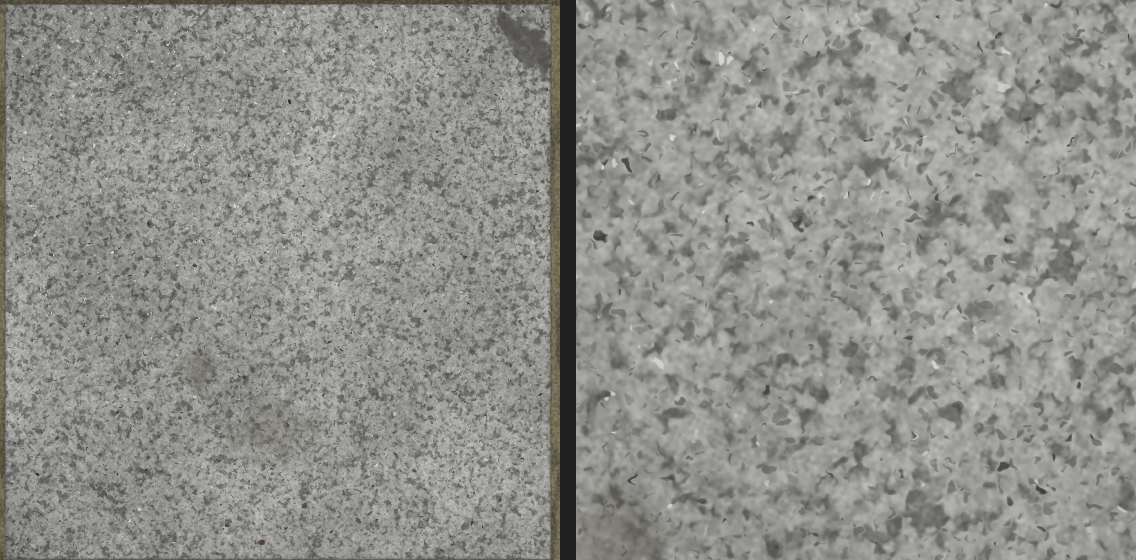
Left: the whole. Right: its middle third, enlarged.
This texture is drawn by a WebGL 2 fragment shader. Its source:

```glsl
#version 300 es
precision highp float;
precision highp int;
// Speckled grey granite paving slab with stains, framed by sandy joints.

uniform vec2 u_resolution;
out vec4 fragColor;

const vec3 STONE = vec3(0.603, 0.605, 0.592);
const vec3 FLAKE = vec3(0.340, 0.342, 0.335);
const vec3 MICA = vec3(0.150, 0.155, 0.160);
const vec3 GLINT = vec3(0.880, 0.890, 0.880);
const vec3 STAIN = vec3(0.390, 0.375, 0.325);
const vec3 PATCH = vec3(0.320, 0.310, 0.295);
const vec3 RUST = vec3(0.270, 0.180, 0.140);
const vec3 SAND = vec3(0.460, 0.435, 0.345);
const vec3 SOIL = vec3(0.320, 0.300, 0.245);
const vec2 SLAB_MIN = vec2(0.010, 0.002);
const vec2 SLAB_MAX = vec2(0.983, 0.992);
const float GRAIN_SCALE = 100.0;   // grain cells across the canvas
const float GRAIN_CONTRAST = 0.130;
const float CLUSTER_DEPTH = 0.13;
const float WEATHER_DEPTH = 0.15;
const float SPECK_BLUR = 0.0022;   // width of a soft speck edge

// Integer hash giving three values in 0..1
vec3 hash3(vec2 cell, int seed) {
  uvec3 v = uvec3(ivec3(ivec2(cell), seed)) * 1664525u + 1013904223u;
  v.x += v.y * v.z; v.y += v.z * v.x; v.z += v.x * v.y;
  v ^= v >> 16u;
  v.x += v.y * v.z; v.y += v.z * v.x; v.z += v.x * v.y;
  return vec3(v >> 8u) / 16777216.0;
}

float noise(vec2 p, int seed) {
  vec2 cell = floor(p), f = fract(p);
  f = f * f * (3.0 - 2.0 * f);
  float low = mix(hash3(cell, seed).x, hash3(cell + vec2(1, 0), seed).x, f.x);
  float high = mix(hash3(cell + vec2(0, 1), seed).x, hash3(cell + vec2(1, 1), seed).x, f.x);
  return mix(low, high, f.y);
}

float fbm(vec2 p, int seed) {
  float sum = 0.0, weight = 0.5;
  for (int i = 0; i < 4; i++) {
    sum += weight * noise(p, seed + i);
    p = mat2(1.6, 1.2, -1.2, 1.6) * p + 3.7;
    weight *= 0.5;
  }
  return sum / 0.9375;
}

vec2 rotate(vec2 v, float angle) {
  float c = cos(angle), s = sin(angle);
  return vec2(c * v.x + s * v.y, c * v.y - s * v.x);
}

// Coverage by randomly turned, elongated specks, one at most per cell
float specks(vec2 p, float cells, float density, float minSize, float maxSize, int seed) {
  float blur = 0.5 * cells * max(SPECK_BLUR, 1.0 / u_resolution.y), cover = 0.0;
  vec2 q = p * cells, home = floor(q);
  for (int y = -1; y <= 1; y++)
  for (int x = -1; x <= 1; x++) {
    vec2 cell = home + vec2(x, y);
    vec3 place = hash3(cell, seed), form = hash3(cell, seed + 50);
    if (place.z > density) continue;
    vec2 d = rotate(q - cell - place.xy, form.x * 3.1416);
    float radius = mix(minSize, maxSize, form.y * form.y);
    float dist = length(d * vec2(1.0, mix(1.1, 2.0, form.z))) - radius;
    float mask = 1.0 - smoothstep(-blur, blur, dist);
    cover = max(cover, mask * mix(0.4, 1.0, fract(form.z * 7.0)));
  }
  return cover;
}

// Ragged elliptical blot
float blot(vec2 p, vec2 centre, vec2 radii, float angle, float softness) {
  float ragged = (fbm(p * 70.0, 70) - 0.5) * 1.4;
  float dist = length(rotate(p - centre, angle) / radii) + ragged;
  return 1.0 - smoothstep(1.0 - softness, 1.0 + softness, dist);
}

vec3 granite(vec2 p) {
  // Crystals and ragged grey clusters
  vec2 warped = p + 0.004 * (vec2(noise(p * 150.0, 1), noise(p * 150.0, 2)) - 0.5)
                  + 0.004 * (vec2(noise(p * 310.0, 6), noise(p * 310.0, 7)) - 0.5);
  float coarse = noise(warped * GRAIN_SCALE, 3);
  float medium = noise(rotate(warped, 0.6) * GRAIN_SCALE * 1.9 + 400.0, 4);
  float fine = noise(rotate(p, 0.3) * GRAIN_SCALE * 3.6 + 800.0, 5);
  float grain = 0.6 * coarse + 0.9 * medium + 0.9 * fine - 1.2;
  float mottle = fbm(p * 30.0, 15) - 0.5;
  float cluster = 0.4 * coarse + 0.6 * medium + 0.25 * mottle;
  vec3 colour = STONE + GRAIN_CONTRAST * grain - 0.06 * mottle;
  colour -= CLUSTER_DEPTH * smoothstep(0.52, 0.82, 1.0 - cluster);

  // Weathering, deeper in the left corners
  float corners = smoothstep(0.50, 0.0, length(p - vec2(0.08, 0.90)))
                + smoothstep(0.32, 0.0, length(p - vec2(0.06, 0.05)));
  float weather = fbm(p * 7.0, 10);
  colour -= WEATHER_DEPTH * (weather - 0.5) + 0.09 * corners * weather;

  // Dark flakes, black mica and bright glints
  float flakes = specks(warped, 125.0, 0.50 + 0.2 * corners, 0.16, 0.46, 20);
  colour = mix(colour, FLAKE, 0.68 * flakes);
  colour = mix(colour, MICA, 0.75 * specks(warped, 80.0, 0.15, 0.10, 0.26, 22));
  colour = mix(colour, MICA, specks(p, 12.0, 0.06, 0.04, 0.07, 24));
  float glitter = 0.03 + 0.22 * smoothstep(0.65, 0.1, length(p - vec2(0.14, 0.86)));
  return mix(colour, GLINT, 0.85 * specks(warped, 100.0, glitter, 0.12, 0.28, 26));
}

void main() {
  vec2 p = gl_FragCoord.xy / u_resolution;
  float pixel = 1.0 / u_resolution.y;
  vec3 colour = granite(p);

  // Stains let part of the grain show through
  float worn = 0.55 + 0.75 * noise(p * 90.0, 60) * noise(p * 35.0, 61);
  colour = mix(colour, STAIN, 0.60 * worn * blot(p, vec2(0.355, 0.340), vec2(0.033), 0.0, 0.45));
  colour = mix(colour, STAIN, 0.50 * worn * blot(p, vec2(0.490, 0.228), vec2(0.065, 0.050), 0.3, 0.75));
  colour = mix(colour, PATCH, min(1.1 * worn, 0.9) * blot(p, vec2(0.940, 0.922), vec2(0.064, 0.029), -0.85, 0.22));
  colour = mix(colour, RUST, 0.85 * blot(p, vec2(0.468, 0.031), vec2(0.007, 0.006), 0.0, 0.30));

  // Joints with a dark, uneven slab edge
  vec2 inset = min(p - SLAB_MIN, SLAB_MAX - p);
  float edge = min(inset.x, inset.y) + 0.003 * (fbm(p * 55.0, 80) - 0.5);
  float soil = 0.8 * smoothstep(0.45, 0.75, fbm(p * vec2(60.0, 16.0), 85));
  soil = max(soil, smoothstep(0.988, 0.993, p.y));
  soil = max(soil, smoothstep(-0.003, -0.001, edge) * 0.7);
  vec3 joint = mix(SAND, SOIL, soil) + 0.13 * (noise(p * 300.0, 90) - 0.5);
  colour *= 1.0 - 0.10 * smoothstep(0.006, 0.0, edge);
  colour = mix(joint, colour, smoothstep(-pixel, pixel, edge));
  fragColor = vec4(clamp(colour, 0.0, 1.0), 1.0);
}
```
